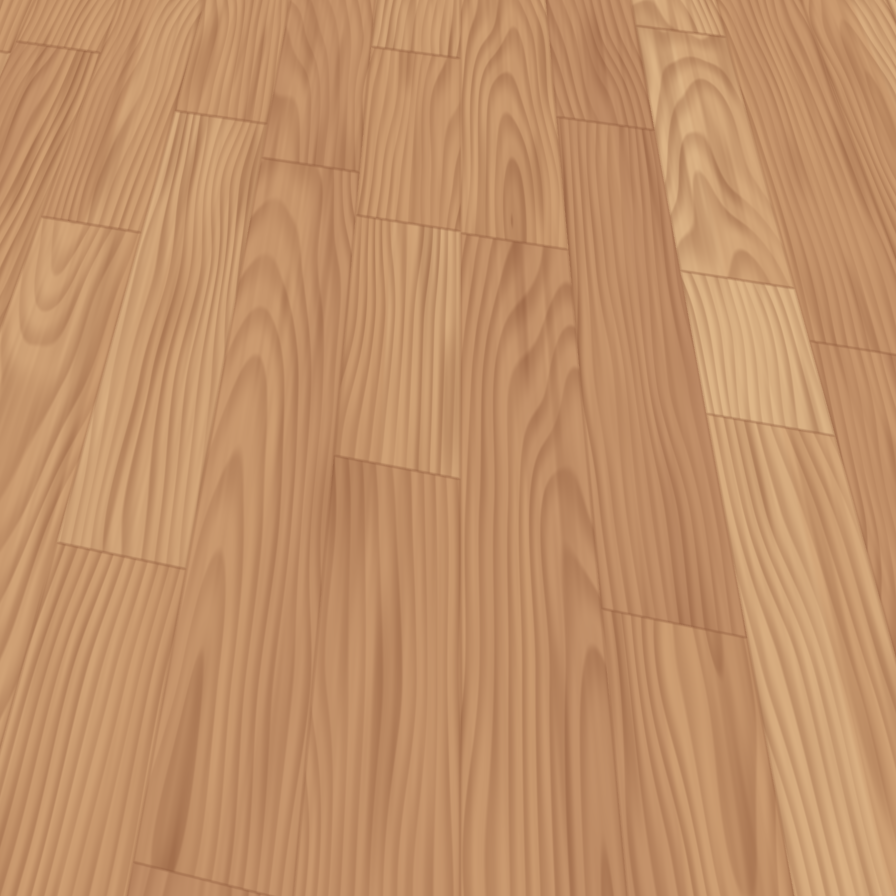
Give the GLSL for this texture, as a Shadertoy shader.

```glsl
// Timber plank floor seen in perspective. The canvas is projected to floor
// coordinates (lane, depth), split into staggered boards, then each board is
// toned by hash and grained with the rings of a slanted cut through a trunk.

const float SEAM_X = 0.514;       // canvas x of the one upright seam
const float LANE_SPREAD = 0.0912; // lane width per unit below the horizon
const float HORIZON = 2.042;      // canvas height of the vanishing point
const float JOINT_TILT = 0.0108;  // depth lost across one lane

const vec3 REDDISH = vec3(0.735, 0.535, 0.390);
const vec3 HONEY   = vec3(0.795, 0.605, 0.435);
const vec3 PALE    = vec3(0.860, 0.700, 0.520);
const vec3 GRAIN   = vec3(0.560, 0.350, 0.230);

// Per lane: depth of one joint, board length, tone, depth of an extra cut.
const vec4 LANES[10] = vec4[10](
    vec4(0.919, 0.265, 0.60, 0.0), vec4(0.779, 0.300, 0.40, 0.0),
    vec4(0.858, 0.251, 0.65, 0.0), vec4(0.821, 0.322, 0.32, 0.0),
    vec4(0.914, 0.269, 0.48, 0.78), vec4(0.768, 0.320, 0.30, 0.0),
    vec4(0.853, 0.272, 0.30, 0.0), vec4(0.934, 0.269, 0.72, 0.744),
    vec4(0.703, 0.300, 0.35, 0.0), vec4(0.620, 0.400, 0.65, 0.0));

float hash(vec2 p) {
    vec3 q = fract(p.xyx * 0.1031);
    q += dot(q, q.yzx + 33.33);
    return fract((q.x + q.y) * q.z);
}

float noise(vec2 p) {
    vec2 i = floor(p), f = fract(p);
    f = f * f * (3.0 - 2.0 * f);
    return mix(mix(hash(i), hash(i + vec2(1, 0)), f.x),
               mix(hash(i + vec2(0, 1)), hash(i + vec2(1, 1)), f.x), f.y);
}

// Distance from the trunk core; arches appear where the core lies in the board.
float trunkRadius(vec2 q, vec2 seed) {
    float core = mix(-1.0, 2.0, hash(seed + 3.1));
    float apex = mix(0.45, 0.95, hash(seed + 7.7));
    float wobble = noise(q * vec2(3.0, 16.0) + seed * 9.0) - 0.5;
    return length(vec2(q.x - core, 0.1 + 2.4 * (q.y - apex))) + 0.16 * wobble;
}

// Darkness of the grain: growth rings, fine fibres and long stains.
float grainAmount(vec2 q, vec2 seed) {
    float radius = trunkRadius(q, seed);
    float ring = fract(radius * 11.0);
    float line = smoothstep(0.25, 0.85, ring) * (1.0 - smoothstep(0.85, 1.0, ring));
    float strength = mix(0.12, 0.42, noise(q * vec2(5.0, 9.0) + seed * 5.0));
    float fibre = noise(q * vec2(34.0, 30.0) + seed * 13.0) - 0.5;
    float stain = smoothstep(0.62, 0.95, noise(q * vec2(9.0, 11.0) + seed * 17.0));
    float heart = exp(-radius * radius * 90.0);
    return line * strength + 0.13 * fibre + 0.24 * stain + 0.22 * heart;
}

vec3 woodTone(float tone) {
    return tone < 0.5 ? mix(REDDISH, HONEY, tone * 2.0)
                      : mix(HONEY, PALE, tone * 2.0 - 1.0);
}

vec3 floorColor(vec2 p) {
    // Project onto the floor
    float drop = HORIZON - p.y;
    float across = (p.x - SEAM_X) / (LANE_SPREAD * drop);
    float lane = floor(across), s = across - lane;
    float depth = 1.0 / drop + JOINT_TILT * s;

    // Find the board, and the shorter piece below an extra cut
    vec4 spec = LANES[int(clamp(lane + 5.0, 0.0, 9.0))];
    float along = (depth - spec.x) / spec.y;
    float board = floor(along);
    bool sameBoard = board == floor((spec.w - spec.x) / spec.y);
    float offcut = sameBoard && depth < spec.w ? 1.0 : 0.0;
    vec2 id = vec2(lane + 20.0, board + 10.0 + 0.5 * offcut);

    // Two glued strips of differing tone within each board
    float split = mix(0.28, 0.62, hash(id + 1.3));
    float strip = smoothstep(-0.02, 0.02, s - split);
    float stripShift = mix(hash(id + 2.9), hash(id + 5.3), strip) - 0.5;
    float tone = spec.z + 0.3 * offcut + 0.3 * (hash(id) - 0.5) + 0.36 * stripShift;
    tone += 0.26 * (noise(vec2(s * 4.0, depth * 7.0) + id * 3.0) - 0.5);
    vec2 q = vec2(s, depth);
    vec3 color = woodTone(clamp(tone, 0.0, 1.0));
    color = mix(color, GRAIN, clamp(grainAmount(q, id), -0.1, 0.65));

    // Seams between lanes and joints between board ends
    float seamGap = min(s, 1.0 - s) * LANE_SPREAD * drop;
    float jointGap = min(abs(along - round(along)) * spec.y, abs(depth - spec.w));
    jointGap *= drop * drop;
    float seam = 0.24 * (1.0 - smoothstep(0.0005, 0.0030, seamGap));
    float joint = 0.38 * (1.0 - smoothstep(0.0005, 0.0025, jointGap));
    return mix(color, GRAIN, max(seam, joint));
}

void mainImage(out vec4 fragColor, in vec2 fragCoord) {
    // Average a 3 by 3 grid of samples for smooth edges
    vec3 sum = vec3(0.0);
    for (int i = 0; i < 9; i++) {
        vec2 offset = (vec2(i % 3, i / 3) - 1.0) * 0.42;
        sum += floorColor((fragCoord + offset) / iResolution.xy);
    }
    fragColor = vec4(sum / 9.0, 1.0);
}
```
